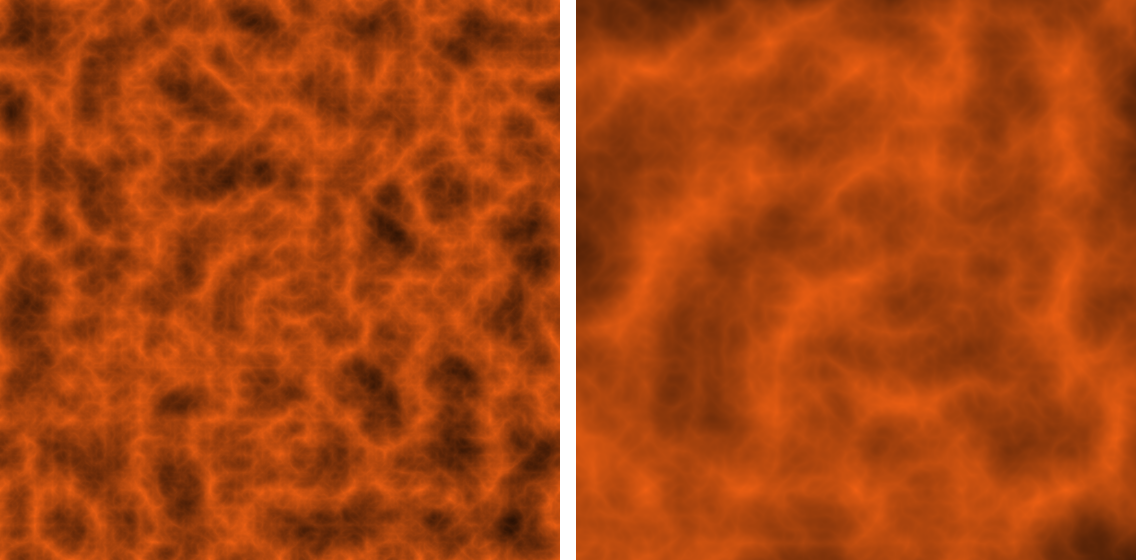
Left: the whole. Right: its middle third, enlarged.
A Shadertoy shader for this texture:

```glsl
// Glowing orange turbulence: bright creased veins around soft dark hollows.
// Octaves of absolute gradient noise are summed and darken one orange tone.
// Every octave wraps at a whole number of cells, so the square tiles.

const vec3  GLOW_COLOR    = vec3(1.0, 0.40, 0.08);
const float VEIN_LIGHT    = 0.935;  // brightness on the crest of a vein
const float HOLLOW_DEPTH  = 0.85;   // how strongly turbulence darkens
const float MIN_LIGHT     = 0.10;
const int   BASE_CELLS    = 8;      // noise cells across the canvas
const int   OCTAVES       = 5;
const float OCTAVE_GAIN   = 0.5;
const uint  SEED          = 37u;
const float TAU           = 6.2831853;

// Integer hash of a lattice point, from 0 to 1
float hash(ivec2 cell, uint salt) {
    uint h = uint(cell.x) * 1597u + uint(cell.y) * 51749u + salt * 7919u;
    h = (h ^ (h >> 16)) * 73244475u;
    h = (h ^ (h >> 15)) * 73244475u;
    h ^= h >> 16;
    return float(h & 65535u) / 65536.0;
}

// Slope contribution of one lattice corner, wrapped at the period
float corner(ivec2 cell, vec2 offset, int period, uint salt) {
    ivec2 wrapped = ivec2(cell.x % period, cell.y % period);
    float angle = TAU * hash(wrapped, salt);
    return dot(vec2(cos(angle), sin(angle)), offset);
}

// Periodic gradient noise with a quintic fade
float gradientNoise(vec2 p, int period, uint salt) {
    ivec2 cell = ivec2(floor(p));
    vec2 f = fract(p);
    vec2 fade = f * f * f * (f * (f * 6.0 - 15.0) + 10.0);
    float a = corner(cell, f, period, salt);
    float b = corner(cell + ivec2(1, 0), f - vec2(1, 0), period, salt);
    float c = corner(cell + ivec2(0, 1), f - vec2(0, 1), period, salt);
    float d = corner(cell + ivec2(1, 1), f - vec2(1, 1), period, salt);
    return mix(mix(a, b, fade.x), mix(c, d, fade.x), fade.y);
}

// Sum of folded octaves; the folds at zero become the veins
float turbulence(vec2 uv) {
    float sum = 0.0;
    float amplitude = 1.0;
    int cells = BASE_CELLS;
    for (int i = 0; i < OCTAVES; i++) {
        float n = gradientNoise(uv * float(cells), cells, SEED + uint(i));
        sum += amplitude * abs(n);
        amplitude *= OCTAVE_GAIN;
        cells *= 2;
    }
    return sum;
}

void mainImage(out vec4 fragColor, in vec2 fragCoord) {
    vec2 uv = fragCoord / iResolution.xy;
    float light = VEIN_LIGHT - HOLLOW_DEPTH * turbulence(uv);
    fragColor = vec4(GLOW_COLOR * max(light, MIN_LIGHT), 1.0);
}
```
